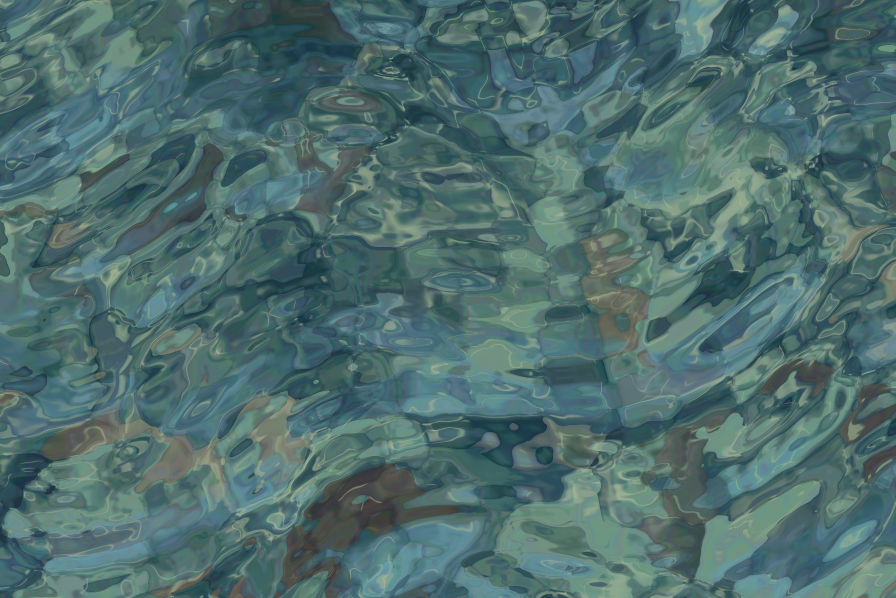
A WebGL 1 fragment shader for this texture:

```glsl
precision highp float;
// Pebbles on a stream bed, bent into rings and ribbons by rippling clear water.
uniform vec2 u_resolution;

const vec3 DEEP = vec3(0.11, 0.22, 0.26);
const vec3 DARK_TEAL = vec3(0.18, 0.31, 0.34);
const vec3 MID_TEAL = vec3(0.25, 0.38, 0.38);
const vec3 SAGE = vec3(0.33, 0.45, 0.43);
const vec3 PALE_GREEN = vec3(0.43, 0.57, 0.52);
const vec3 SKY_BLUE = vec3(0.29, 0.45, 0.52);
const vec3 SUNLIT = vec3(0.63, 0.70, 0.58);
const vec3 RUST = vec3(0.39, 0.34, 0.29);
const float WAVE_ANGLE = 0.3;

float hash(vec2 p) {
  return fract(sin(dot(p, vec2(127.1, 311.7))) * 43758.5453);
}

vec2 hash2(vec2 p) {
  return vec2(hash(p), hash(p + 57.3));
}

// Value noise with a quintic fade, so that its slope is smooth too.
float noise(vec2 p) {
  vec2 i = floor(p), f = fract(p);
  f = f * f * f * (f * (f * 6.0 - 15.0) + 10.0);
  return mix(mix(hash(i), hash(i + vec2(1.0, 0.0)), f.x),
             mix(hash(i + vec2(0.0, 1.0)), hash(i + 1.0), f.x), f.y);
}

vec2 rotate(vec2 p, float a) {
  float c = cos(a), s = sin(a);
  return vec2(c * p.x + s * p.y, c * p.y - s * p.x);
}

// Water height: long slanted waves with smaller ripples on top.
float waterHeight(vec2 p) {
  vec2 u = rotate(p, WAVE_ANGLE);
  u.y += 0.05 * sin(u.x * 7.0);
  return noise(u * vec2(4.5, 7.5)) + 0.28 * noise(u * vec2(10.0, 16.0) + 31.0)
       + 0.045 * noise(u * vec2(26.0, 38.0) + 7.0);
}

vec2 waterSlope(vec2 p) {
  const float e = 0.003;
  float h = waterHeight(p);
  return vec2(waterHeight(p + vec2(e, 0.0)) - h, waterHeight(p + vec2(0.0, e)) - h) / e;
}

// Nearest pebble: x is the gap to its neighbour, yz its random identity.
vec3 pebble(vec2 p) {
  vec2 cell = floor(p), id = cell;
  float near = 8.0, next = 8.0;
  for (int y = -1; y <= 1; y++) {
    for (int x = -1; x <= 1; x++) {
      vec2 c = cell + vec2(float(x), float(y));
      float d = length(c + 0.15 + 0.7 * hash2(c) - p);
      if (d < near) {
        next = near;
        near = d;
        id = c;
      } else {
        next = min(next, d);
      }
    }
  }
  return vec3(next - near, hash2(id + 19.0));
}

vec3 bedColor(float tone) {
  vec3 c = mix(DEEP, DARK_TEAL, smoothstep(0.18, 0.36, tone));
  c = mix(c, MID_TEAL, smoothstep(0.38, 0.47, tone));
  c = mix(c, SAGE, smoothstep(0.49, 0.58, tone));
  return mix(c, PALE_GREEN, smoothstep(0.60, 0.70, tone));
}

// Thin line where a noise value crosses its middle.
float strand(float n, float width) {
  return 1.0 - smoothstep(0.0, width, abs(n - 0.5));
}

vec3 water(vec2 p) {
  vec2 slope = waterSlope(p);
  vec2 bed = p + 0.023 * slope;
  vec2 u = rotate(p, WAVE_ANGLE);

  // Stones, their mottling and the dark gaps between them
  vec3 stone = pebble(bed * vec2(8.0, 9.5));
  float broad = noise(bed * 11.0 + 3.0);
  float fine = noise(bed * 27.0 + 11.0);
  float grit = noise(bed * 70.0);
  float tone = 0.36 * stone.y + 0.32 * broad + 0.22 * fine + 0.10 * grit;
  tone += 0.03 - 0.07 * (1.0 - smoothstep(0.0, 0.14, stone.x)) - 0.05 * (p.y - 0.5);
  vec3 color = bedColor(tone);
  float rusty = smoothstep(0.83, 0.87, stone.z) * mix(0.75, 0.3, p.y);
  color = mix(color, RUST * (0.55 + 0.9 * tone), rusty);

  // Sky on the wave faces tilted away
  float sky = smoothstep(0.3, 3.2, slope.y + 3.0 * (noise(u * vec2(5.0, 9.0) + 40.0) - 0.5));
  color = mix(color, SKY_BLUE * (0.5 + tone), 0.6 * sky);

  // Faint rainbow fringes and sunlit ribbons
  color += 0.018 * cos(6.2832 * (broad * 5.0 + vec3(0.0, 0.33, 0.67)));
  float ribbon = strand(noise(bed * 13.0 + 60.0), 0.045) * smoothstep(0.4, 0.7, fine);
  float seam = strand(noise(u * vec2(4.0, 9.0) + 0.12 * slope + 80.0), 0.12);
  float glint = seam * smoothstep(0.52, 0.78, noise(bed * vec2(38.0, 50.0) + 5.0));
  return mix(color, SUNLIT, clamp(0.6 * ribbon + 0.65 * glint, 0.0, 0.9));
}

void main() {
  // Four samples per pixel smooth the tightly folded ribbons.
  vec3 sum = vec3(0.0);
  for (int i = 0; i < 4; i++) {
    vec2 offset = vec2(mod(float(i), 2.0), floor(float(i) / 2.0)) * 0.5 - 0.25;
    sum += water((gl_FragCoord.xy + offset) / u_resolution.y);
  }
  gl_FragColor = vec4(sum / 4.0, 1.0);
}
```
